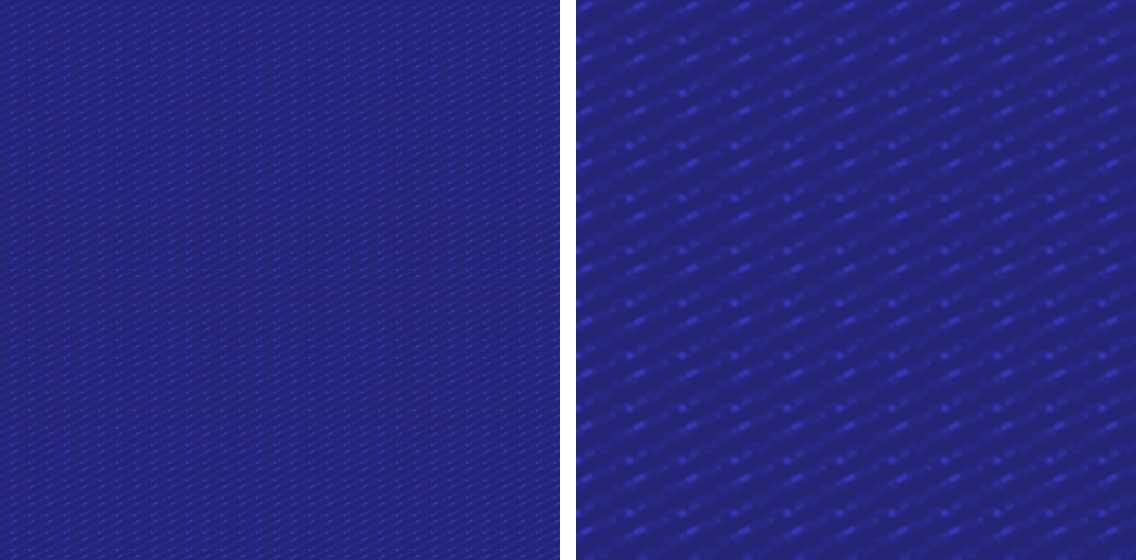
Left: the whole. Right: its middle third, enlarged.
A WebGL 2 fragment shader for this texture:

```glsl
#version 300 es
precision highp float;

#define REPEATS 32.0
#define BASE vec3(0.137, 0.141, 0.455)
#define FAINT vec3(0.162, 0.165, 0.540)
#define MIDDLE vec3(0.180, 0.190, 0.610)
#define BRIGHT vec3(0.212, 0.220, 0.730)
#define SLOPE 0.5
#define SPECKS 18
#define SPECK_RADIUS 0.045
#define SOFTNESS 0.05
#define BAND_DEPTH 0.35
#define WEAR 0.12

uniform vec2 u_resolution;
out vec4 outColor;

const float TAU = 6.2831853;

float hash(vec2 p) {
  vec3 q = fract(p.xyx * vec3(0.1031, 0.1030, 0.0973));
  q += dot(q, q.yzx + 33.33);
  return fract((q.x + q.y) * q.z);
}

// Smooth coverage of the nearest copy of a rising dash; zero length gives a dot
float dash(vec2 cell, vec2 center, float halfLength, float radius) {
  vec2 id = round(cell - center);
  vec2 p = cell - center - id;
  vec2 along = normalize(vec2(1.0, SLOPE));
  p -= along * clamp(dot(p, along), -halfLength, halfLength);
  float cover = 1.0 - smoothstep(-SOFTNESS, SOFTNESS, length(p) - radius);
  return cover * (1.0 - WEAR * hash(mod(id, REPEATS) + center * 7.0));
}

void main() {
  vec2 uv = gl_FragCoord.xy / u_resolution;
  vec2 cell = uv * REPEATS;

  // Two rising threads per cell, with dark grooves between them
  float band = 0.5 + 0.5 * cos(TAU * (2.0 * cell.y - cell.x - 0.5));
  vec3 color = mix(BASE, FAINT, BAND_DEPTH * band);

  // Faint specks scattered along both threads
  for (int i = 0; i < SPECKS; i++) {
    float n = float(i);
    float thread = mod(n, 2.0);
    float x = (n + 0.6 * hash(vec2(n, 8.3))) / float(SPECKS);
    float jitter = 0.22 * (hash(vec2(n, 4.7)) - 0.5);
    float y = SLOPE * x + 0.25 + 0.5 * thread + jitter;
    color = mix(color, FAINT, 0.9 * dash(cell, vec2(x, y), 0.03, SPECK_RADIUS));
  }

  // Middle-toned flecks around the highlights
  color = mix(color, MIDDLE, dash(cell, vec2(0.93, 0.68), 0.05, 0.045));
  color = mix(color, MIDDLE, dash(cell, vec2(0.69, 0.13), 0.02, 0.045));
  color = mix(color, MIDDLE, dash(cell, vec2(0.38, 0.42), 0.0, 0.040));

  // Bright dot on one thread, short bright dash on the other
  color = mix(color, BRIGHT, dash(cell, vec2(0.69, 0.56), 0.0, 0.065));
  color = mix(color, BRIGHT, dash(cell, vec2(0.87, 0.22), 0.06, 0.050));

  // Very slight broad change in tone
  color *= 1.0 + 0.005 * cos(TAU * uv.y);
  outColor = vec4(color, 1.0);
}
```
